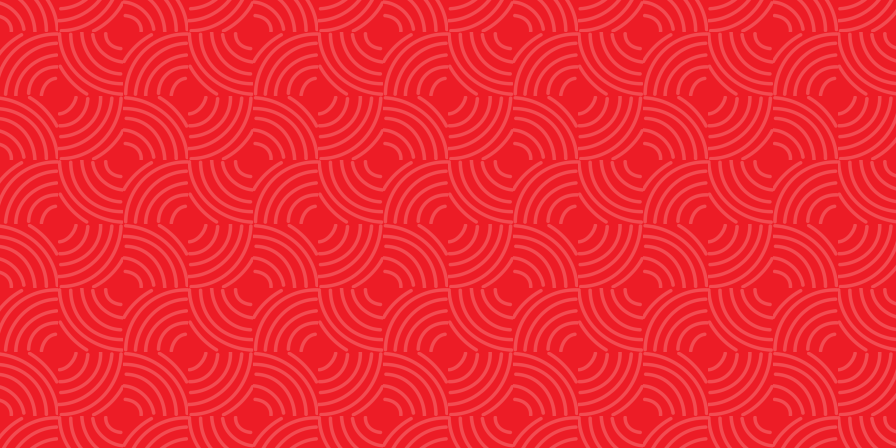
Reproduce this pattern procedurally as a Shadertoy shader.

```glsl
// Red quilt of hand-drawn concentric arcs, fanned from alternating cell corners.

// Distance to one slightly wavering arc with round ends; q lies in the unit quadrant.
float arcDistance(vec2 q, float radius, float seed) {
    // Ends stop just short of the cell border by an uneven margin
    float border = acos(min(1.0, 0.985 / radius));
    float first = border + (0.025 + 0.02 * sin(seed * 2.3)) / radius;
    float last = 1.5708 - border - (0.025 + 0.02 * sin(seed * 3.7 + 1.0)) / radius;
    float angle = clamp(atan(q.y, q.x), first, last);
    float waver = 0.01 * sin(angle * 3.0 + seed * 1.9);
    return length(q - (radius + waver) * vec2(cos(angle), sin(angle)));
}

void mainImage(out vec4 fragColor, in vec2 fragCoord) {
    // Nearly square cells; two cells make one repeat in each direction
    float pixel = 13.8 / iResolution.x;
    vec2 p = (fragCoord - 0.5 * iResolution.xy) * pixel * vec2(1.0, 1.015);
    vec2 parity = mod(floor(p), 2.0);

    // Corner that each cell's fan grows from
    vec2 corner = 1.0 - parity.yx;
    vec2 q = abs(fract(p) - corner);

    // Nearest of the six arcs, which crowd together outwards
    float nearest = 1.0;
    for (int i = 0; i < 6; i++) {
        float ring = float(i);
        float seed = ring + dot(parity, vec2(5.3, 8.1));
        float radius = 0.27 + 0.2 * ring - 0.006 * ring * ring;
        nearest = min(nearest, arcDistance(q, radius, seed));
    }

    float line = 1.0 - smoothstep(-0.7 * pixel, 0.7 * pixel, nearest - 0.027);
    vec3 color = mix(vec3(0.93, 0.11, 0.15), vec3(0.95, 0.3, 0.32), line);
    fragColor = vec4(color, 1.0);
}
```
